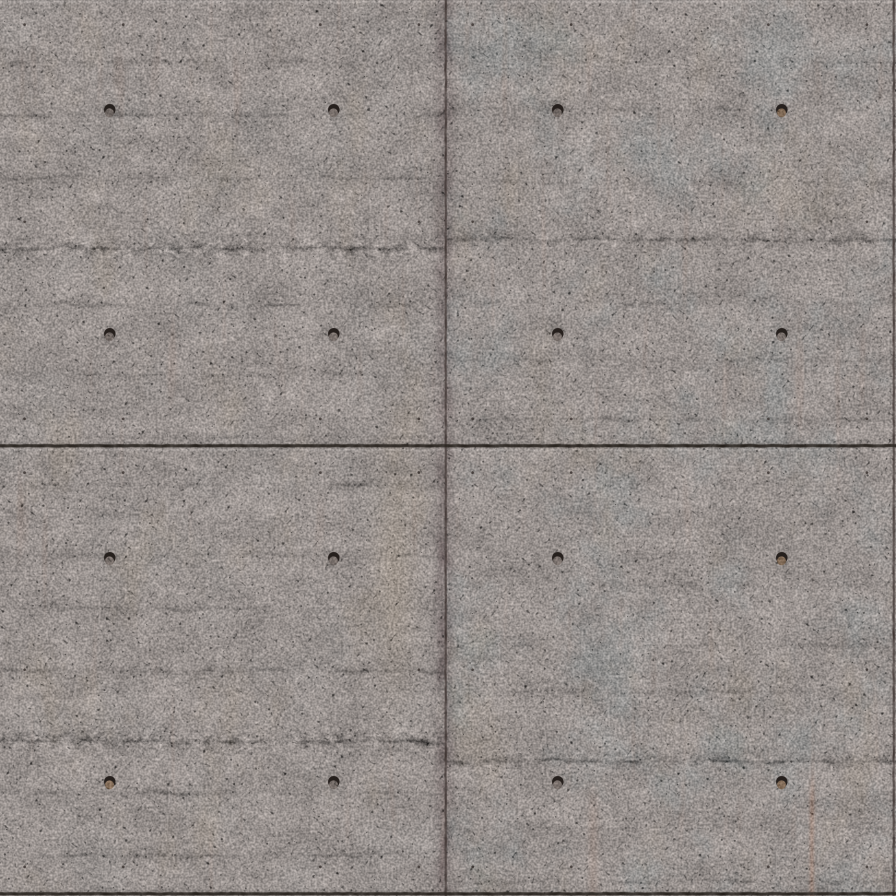
This texture is drawn by a three.js fragment shader. Its source:

```glsl
// Weathered cast concrete wall: two by two panels with tie holes, pour lines and stains.
varying vec2 vUv;

float hash(vec2 p) {
  vec3 q = fract(p.xyx * 0.1031);
  q += dot(q, q.yzx + 33.33);
  return fract((q.x + q.y) * q.z);
}

float corner(vec2 cell, vec2 offset) {
  float angle = 6.2832 * hash(cell);
  return dot(vec2(cos(angle), sin(angle)), offset);
}

// Gradient noise, roughly -0.7 to 0.7
float noise(vec2 p) {
  vec2 i = floor(p), f = fract(p);
  vec2 u = f * f * f * (f * (f * 6.0 - 15.0) + 10.0);
  vec2 e = vec2(1.0, 0.0);
  return mix(mix(corner(i, f), corner(i + e, f - e), u.x),
             mix(corner(i + e.yx, f - e.yx), corner(i + 1.0, f - 1.0), u.x), u.y);
}

// Octaves are turned against each other to hide the lattice
float fbm(vec2 p) {
  float sum = 0.0, amp = 1.0;
  for (int i = 0; i < 5; i++) {
    sum += amp * noise(p);
    p = mat2(1.62, 1.21, -1.21, 1.62) * p + 17.3;
    amp *= 0.6;
  }
  return sum;
}

float disc(vec2 p, float radius) {
  return 1.0 - smoothstep(radius - 0.0008, radius + 0.0008, length(p));
}

// Horizontal joints left between pours; returns a change of brightness
float pourLines(vec2 uv, vec2 f, vec2 id) {
  float mainY = 0.34 + 0.10 * id.y - 0.045 * id.x + 0.065 * id.x * id.y;
  float wobble = 0.008 * fbm(vec2(uv.x * 22.0, id.y * 7.0 + id.x * 3.0));
  float ragged = 0.4 + 0.6 * smoothstep(-0.3, 0.3, noise(uv * vec2(70.0, 90.0)));
  float tone = 0.0;
  for (int k = -3; k < 5; k++) {
    float n = float(k);
    float seed = hash(id * 13.0 + n + 41.0);
    float d = f.y - mainY - n * 0.138 - (k == 0 ? 0.0 : 0.05 * (seed - 0.5)) - wobble;
    float patchy = smoothstep(-0.3, 0.35, noise(vec2(uv.x * 14.0, n * 5.3 + id.y * 31.0)));
    float strength = k == 0 ? 0.7 + 0.5 * patchy : (0.3 + 0.5 * seed) * (0.2 + 0.8 * patchy);
    tone -= strength * ragged * 0.14 * exp(-pow(d / 0.0035, 2.0));
    tone -= strength * ragged * 0.065 * exp(-abs(d - 0.004) / 0.014);
  }
  // Honeycombed aggregate, coarser on the left panels
  float band = exp(-pow((f.y - mainY - wobble) / 0.022, 2.0));
  return tone + band * mix(0.17, 0.09, id.x) * fbm(uv * vec2(75.0, 120.0));
}

void main() {
  vec2 uv = vUv;
  vec2 p = (uv + vec2(0.0025, -0.0025)) * 2.0;
  vec2 id = clamp(floor(p), 0.0, 1.0);
  vec2 f = p - id;

  // Mottling, horizontal streaks and irregular grain
  vec2 grain = mat2(0.8, 0.6, -0.6, 0.8) * uv;
  float tone = 0.592 + 0.018 * noise(uv * vec2(5.0, 9.0) + id * 19.0);
  tone += 0.055 * fbm(uv * vec2(19.0, 26.0)) + 0.035 * fbm(uv * 62.0 + 31.0);
  tone += 0.022 * noise(uv * vec2(8.0, 62.0) + id * 7.0);
  tone += 0.05 * noise(grain * 130.0) + 0.12 * noise(grain * 270.0 + 4.0);
  tone += 0.16 * noise(uv * 410.0 + 9.0);
  tone -= 0.35 * smoothstep(0.28, 0.75, noise(grain * 205.0 + 71.0));
  tone += pourLines(uv, f, id);
  vec3 color = tone * vec3(1.018, 0.972, 0.95);

  // Faint cool patches on the right, warm patches and vertical rust runs
  float cool = smoothstep(-0.1, 0.8, fbm(uv * vec2(11.0, 9.0) + 50.0));
  color += cool * (0.2 + 0.8 * id.x) * vec3(-0.022, 0.002, 0.01);
  float warm = 0.5 * smoothstep(0.1, 0.8, fbm(uv * vec2(14.0, 7.0) + 80.0));
  warm += 0.8 * exp(-pow((uv.x - 0.44) / 0.022, 2.0) - pow((uv.y - 0.36) / 0.12, 2.0));
  color += warm * vec3(0.012, 0.0, -0.025);
  float rust = exp(-pow((uv.x - 0.906) / 0.003, 2.0)) * (1.0 - smoothstep(0.10, 0.145, uv.y));
  rust += 0.4 * exp(-pow((uv.x - 0.662) / 0.006, 2.0)) * (1.0 - smoothstep(0.08, 0.15, uv.y));
  rust += 0.25 * smoothstep(0.3, 0.6, noise(uv * vec2(70.0, 6.0) + 23.0));
  color += rust * vec3(0.005, -0.045, -0.07);

  // Sparse air pores
  vec2 poreCell = floor(uv * 75.0);
  float poreSeed = hash(poreCell + 3.0);
  vec2 poreAt = 0.2 + 0.6 * vec2(hash(poreCell + 11.0), hash(poreCell + 27.0));
  float pore = disc((fract(uv * 75.0) - poreAt) / 75.0, 0.0003 + 0.0009 * hash(poreCell + 61.0));
  color *= 1.0 - 0.45 * pore * step(0.8, poreSeed);

  // Small nail holes, mirrored about each panel centre
  vec2 m = abs(f - 0.5);
  float nail = disc((m - vec2(0.44, 0.44)) * 0.5, 0.0015);
  nail = max(nail, disc((m - vec2(0.22, 0.44)) * 0.5, 0.0015));
  nail = max(nail, disc((m - vec2(0.44, 0.0)) * 0.5, 0.0014));
  color = mix(color, vec3(0.18, 0.15, 0.14), 0.75 * nail);

  // Tie holes: crescent of shadow above a plug of bare concrete
  vec2 hole = (fract(p * 2.0) - 0.5) * 0.25;
  float holeRust = step(0.8, hash(floor(p * 2.0) + 5.0));
  color *= 1.0 - 0.10 * exp(-pow(length(hole) / 0.008, 2.0));
  color = mix(color, vec3(0.15, 0.125, 0.115), disc(hole, 0.0064));
  vec3 plug = tone * vec3(0.80, 0.74, 0.71) + holeRust * vec3(0.03, -0.02, -0.08);
  color = mix(color, plug, disc(hole + vec2(0.0003, 0.0034), 0.0049));

  // Panel seams with a ragged stain down the middle and a lit lower lip
  vec2 seam = (fract(p + 0.5) - 0.5) * 0.5;
  vec2 d = abs(seam + 0.0007 * vec2(noise(uv.yy * 70.0), noise(uv.xx * 70.0 + 5.0)));
  float central = 1.0 - step(0.25, abs(uv.x - 0.5));
  float stain = exp(-pow((seam.x + 0.002) / 0.010, 2.0));
  stain *= max(0.0, 0.7 + 0.8 * fbm(uv * vec2(60.0, 28.0)));
  color *= 1.0 - central * stain * vec3(0.21, 0.24, 0.23);
  color *= 1.0 - 0.18 * exp(-d.y / 0.003);
  color += 0.07 * exp(-pow((seam.y + 0.0045) / 0.0015, 2.0));
  float vertical = 1.0 - smoothstep(0.0003, 0.0022, d.x);
  float horizontal = 1.0 - smoothstep(0.0007, 0.0027, d.y);
  color = mix(color, vec3(0.25, 0.21, 0.20), vertical * (0.72 + 0.5 * noise(uv.yy * 60.0)));
  color = mix(color, vec3(0.16, 0.14, 0.12), horizontal * (0.86 + 0.3 * noise(uv.xx * 80.0)));

  gl_FragColor = vec4(clamp(color, 0.0, 1.0), 1.0);
}
```
